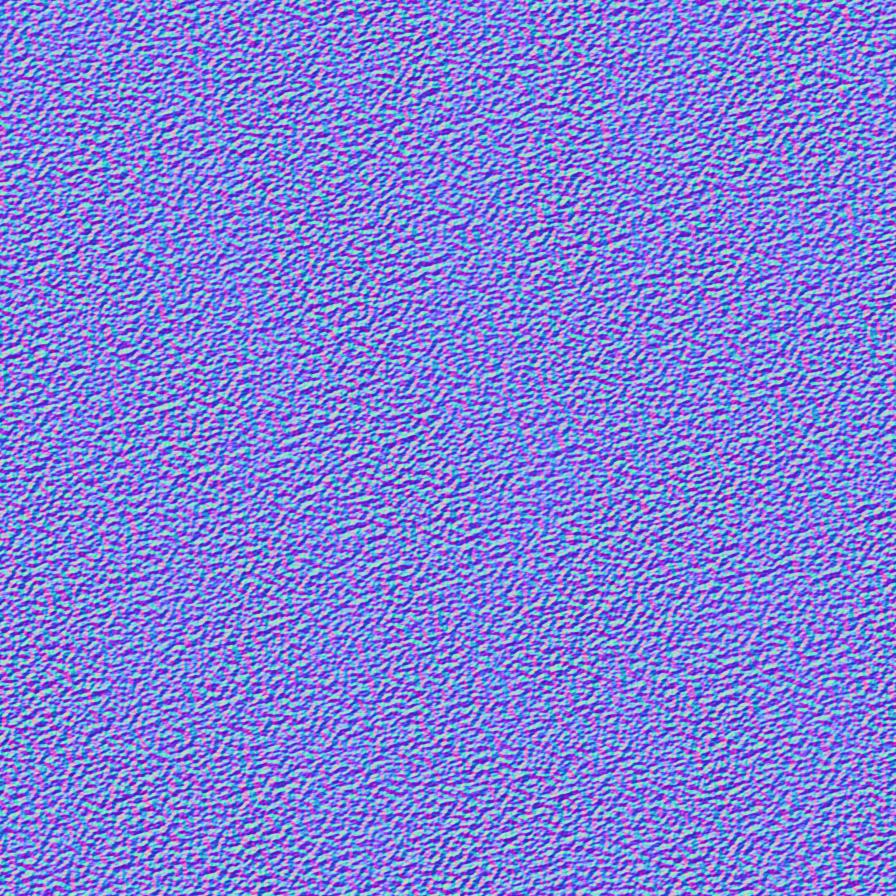
Reproduce this texture map procedurally as a Shadertoy shader.

```glsl
// Tangent-space normal map of a fine, rough grain with slanted shading.
// Layers of slightly stretched gradient noise give analytic slopes, which
// become unit normals (green points down) averaged over each pixel.

const float RELIEF = 1.2;                     // overall steepness
const vec2 COARSE_FREQ = vec2(122.0, 150.0);  // cells per canvas: along, across ridges
const vec2 FINE_FREQ = vec2(215.0, 265.0);
const vec2 BROAD_FREQ = vec2(42.0, 50.0);
const float COARSE_ANGLE = 0.32;              // ridge directions in radians
const float FINE_ANGLE = 0.14;
const float BROAD_ANGLE = 0.6;
const float FINE_WEIGHT = 0.6;
const float BROAD_WEIGHT = 0.13;
const int TAPS = 2;                           // samples per pixel side

// Sine-free hash, two values in 0..1
vec2 hash22(vec2 p) {
    vec3 q = fract(p.xyx * vec3(0.1031, 0.1030, 0.0973));
    q += dot(q, q.yzx + 33.33);
    return fract((q.xx + q.yz) * q.zy);
}

// Random unit direction of a lattice point
vec2 latticeGradient(vec2 cell) {
    return normalize(hash22(cell) * 2.0 - 0.999);
}

// Analytic slope of gradient noise with quintic blending
vec2 noiseSlope(vec2 p) {
    vec2 i = floor(p), f = p - i;
    vec2 u = f * f * f * (f * (f * 6.0 - 15.0) + 10.0);
    vec2 du = 30.0 * f * f * (f * (f - 2.0) + 1.0);
    vec2 e = vec2(1.0, 0.0);

    vec2 ga = latticeGradient(i);
    vec2 gb = latticeGradient(i + e.xy);
    vec2 gc = latticeGradient(i + e.yx);
    vec2 gd = latticeGradient(i + e.xx);

    float va = dot(ga, f);
    float vb = dot(gb, f - e.xy);
    float vc = dot(gc, f - e.yx);
    float vd = dot(gd, f - e.xx);

    vec2 blended = mix(mix(ga, gb, u.x), mix(gc, gd, u.x), u.y);
    return blended + du * (u.yx * (va - vb - vc + vd) + vec2(vb, vc) - va);
}

// Slope of ridges stretched along the given angle, in canvas axes
vec2 ridgeSlope(vec2 uv, float angle, vec2 freq) {
    vec2 along = vec2(cos(angle), sin(angle));
    vec2 across = vec2(-along.y, along.x);
    vec2 q = vec2(dot(uv, along), dot(uv, across)) * freq;
    vec2 slope = noiseSlope(q) * freq / freq.y;
    return along * slope.x + across * slope.y;
}

// Packed surface normal at a canvas position, green pointing down
vec3 normalColor(vec2 uv, float relief) {
    vec2 slope = ridgeSlope(uv, COARSE_ANGLE, COARSE_FREQ);
    slope += FINE_WEIGHT * ridgeSlope(uv + 7.3, FINE_ANGLE, FINE_FREQ);
    slope += BROAD_WEIGHT * ridgeSlope(uv + 3.1, BROAD_ANGLE, BROAD_FREQ);
    vec3 normal = normalize(vec3(vec2(-slope.x, slope.y) * relief, 1.0));
    return normal * 0.5 + 0.5;
}

void mainImage(out vec4 fragColor, in vec2 fragCoord) {
    // Broad, faint patches of rougher and smoother grain
    vec2 center = fragCoord / iResolution.y;
    float relief = RELIEF * (1.0 + 0.1 * noiseSlope(center * 6.0 + 3.7).x);

    // Average a small grid of samples to smooth the edges
    vec3 color = vec3(0.0);
    for (int y = 0; y < TAPS; y++) {
        for (int x = 0; x < TAPS; x++) {
            vec2 offset = (vec2(x, y) + 0.5) / float(TAPS) - 0.5;
            color += normalColor((fragCoord + offset) / iResolution.y, relief);
        }
    }
    fragColor = vec4(color / float(TAPS * TAPS), 1.0);
}
```
